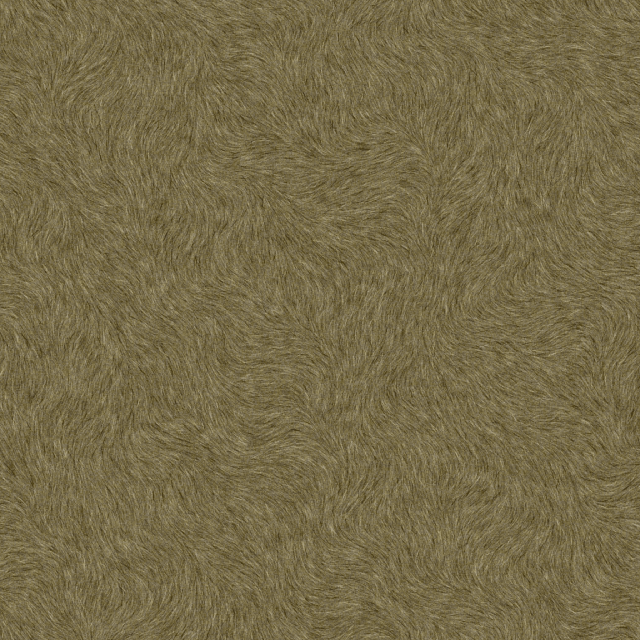
This texture is drawn by a three.js fragment shader. Its source:

```glsl
// Short olive-brown fur, combed into soft swirls with fine crossing hairs.
varying vec2 vUv;

const vec3 UNDERCOAT = vec3(0.340, 0.292, 0.154);
const vec3 HAIR_TIP = vec3(0.590, 0.548, 0.414);
const vec3 GOLD_SHIFT = vec3(0.012, 0.002, -0.066);

float hash(vec2 p) {
  vec3 q = fract(p.xyx * 0.1031);
  q += dot(q, q.yzx + 33.33);
  return fract((q.x + q.y) * q.z);
}

float valueNoise(vec2 p) {
  vec2 cell = floor(p);
  vec2 f = fract(p);
  f = f * f * (3.0 - 2.0 * f);
  float low = mix(hash(cell), hash(cell + vec2(1.0, 0.0)), f.x);
  float high = mix(hash(cell + vec2(0.0, 1.0)), hash(cell + 1.0), f.x);
  return mix(low, high, f.y);
}

mat2 rotation(float a) {
  float c = cos(a);
  float s = sin(a);
  return mat2(c, s, -s, c);
}

// Layered, bent sines give the combing angle.
float combAngle(vec2 p) {
  float angle = 2.1;
  float weight = 0.58;
  vec2 q = p * 12.0 + vec2(2.7, 5.1);
  mat2 turn = rotation(1.15) * 1.38;
  for (int i = 0; i < 5; i++) {
    angle += weight * sin(q.x + 1.3 * sin(q.y * 0.8));
    q = turn * q + 1.9;
    weight *= 0.82;
  }
  return angle;
}

vec2 combDirection(vec2 p) {
  float a = combAngle(p);
  return vec2(cos(a), sin(a));
}

// Mean of fine noise along the combed path, one way from p.
float smearAlong(vec2 p, float stride, float frequency) {
  const int TAPS = 6;
  float sum = 0.0;
  for (int i = 0; i < TAPS; i++) {
    p += combDirection(p) * stride;
    sum += valueNoise(p * frequency + 100.0);
  }
  return sum / float(TAPS);
}

// One tapered, slightly bent hair centred at the origin.
float hairMask(vec2 p, float halfLength, float halfWidth, float bend) {
  float along = p.x / halfLength;
  float across = abs(p.y + bend * halfLength * along * along);
  float taper = 1.0 - smoothstep(0.6, 1.0, abs(along));
  return taper * (1.0 - smoothstep(halfWidth * 0.35, halfWidth, across));
}

// Signed shade of single hairs scattered over a jittered grid.
float looseHairs(vec2 p, float cellSize, float seed) {
  vec2 home = floor(p / cellSize);
  float shade = 0.0;
  for (int y = -1; y <= 1; y++) {
    for (int x = -1; x <= 1; x++) {
      vec2 cell = home + vec2(float(x), float(y));
      vec2 key = cell + seed * 37.0 + 50.0;
      vec2 jitter = vec2(hash(key), hash(key + 171.3));
      vec2 root = (cell + 0.15 + 0.7 * jitter) * cellSize;
      float tone = hash(key + 313.7) - 0.5;
      float bend = 0.25 * (hash(key + 457.1) - 0.5);
      float angle = combAngle(root) + 0.7 * (jitter.x - jitter.y);
      vec2 local = rotation(-angle) * (p - root);
      shade += tone * hairMask(local, cellSize * 0.6, 0.00135, bend);
    }
  }
  return shade;
}

void main() {
  vec2 p = vUv;

  // Dense coat
  float coat = 0.5 * (smearAlong(p, 0.0012, 560.0) + smearAlong(p, -0.0012, 560.0));
  float tone = 0.5 + 1.5 * (coat - 0.5);

  // Loose hairs in layers of differing grid size
  for (int i = 0; i < 5; i++) {
    float layer = float(i);
    tone += 0.62 * looseHairs(p, 0.0125 + 0.0013 * layer, layer + 1.0);
  }

  // Soft clumps and crisp grain
  tone += 0.17 * (valueNoise(p * 60.0 + 20.0) - 0.5);
  tone += 0.32 * (hash(floor(p * 512.0) + 300.0) - 0.5);

  float gold = valueNoise(p * 380.0 + 700.0) - 0.5;
  vec3 color = mix(UNDERCOAT, HAIR_TIP, clamp(tone, -0.2, 1.25));
  gl_FragColor = vec4(color + GOLD_SHIFT * gold, 1.0);
}
```
